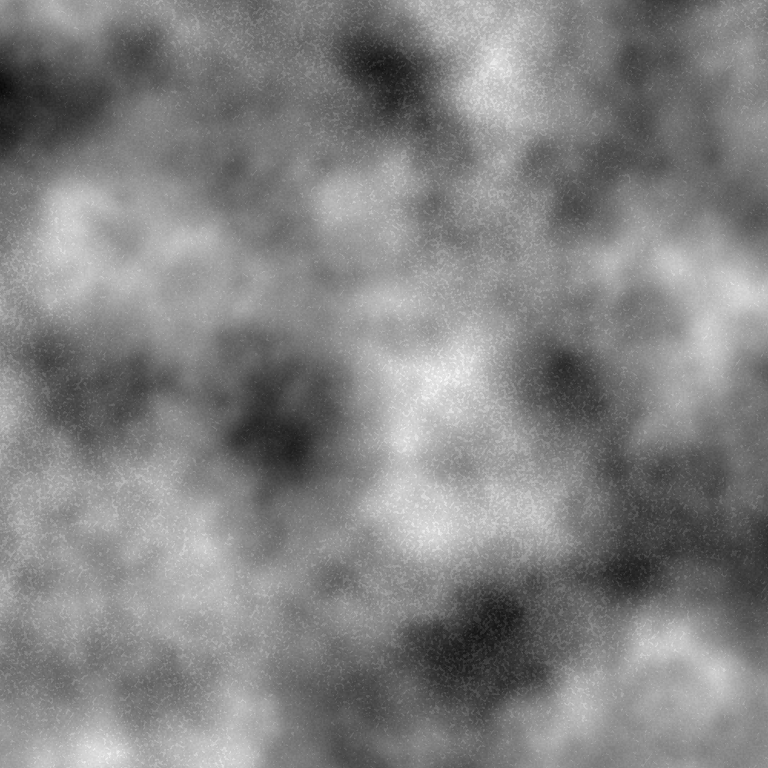
Give the GLSL for this texture, as a three.js fragment shader.

```glsl
varying vec2 vUv;

const float MEAN_GREY = 0.475;
const float CLOUD_CONTRAST = 0.59;
const float CLOUD_SCALE = 6.2;
const float GRAIN_SCALE = 500.0;
const float SPECK_SCALE = 390.0;

float hash(vec2 p) {
  vec3 q = fract(p.xyx * 0.1031);
  q += dot(q, q.yzx + 33.33);
  return fract((q.x + q.y) * q.z);
}

vec2 rotate(vec2 p, float angle) {
  float c = cos(angle);
  float s = sin(angle);
  return vec2(c * p.x - s * p.y, s * p.x + c * p.y);
}

// Smoothly interpolated lattice noise, 0 to 1
float valueNoise(vec2 p) {
  vec2 cell = floor(p);
  vec2 f = fract(p);
  vec2 w = f * f * (3.0 - 2.0 * f);
  float low = mix(hash(cell), hash(cell + vec2(1.0, 0.0)), w.x);
  float high = mix(hash(cell + vec2(0.0, 1.0)), hash(cell + vec2(1.0, 1.0)), w.x);
  return mix(low, high, w.y);
}

// Octaves of noise centred on zero, each turned against the last
float cloudNoise(vec2 p, float gain) {
  float sum = 0.0;
  float amplitude = 1.0;
  for (int i = 0; i < 4; i++) {
    sum += amplitude * (valueNoise(p) - 0.5);
    p = rotate(p * 1.9, 0.65) + vec2(37.3, 41.7);
    amplitude *= gain;
  }
  return sum;
}

// Sparse light flecks; density runs from 0 to 1
float specks(vec2 p, float density) {
  float threshold = mix(0.82, 0.5, density);
  return smoothstep(threshold, threshold + 0.15, valueNoise(p));
}

void main() {
  // Soft rounded clouds
  vec2 cloudPoint = rotate(vUv, 0.25) * CLOUD_SCALE + vec2(63.4, 27.8);
  float grey = MEAN_GREY + CLOUD_CONTRAST * cloudNoise(cloudPoint, 0.52);

  // Fine grain, with flecks gathered in loose patches
  float patchDensity = smoothstep(-0.3, 0.55, cloudNoise(vUv * 3.0 + 91.2, 0.5));
  float grain = valueNoise(vUv * GRAIN_SCALE + 31.0) - 0.5;
  float fleck = specks(rotate(vUv * SPECK_SCALE, 0.6) + 407.0, patchDensity);
  grey += grain * mix(0.05, 0.07, patchDensity);
  grey += fleck * 0.065 - 0.025 * patchDensity;

  gl_FragColor = vec4(vec3(clamp(grey, 0.0, 1.0)), 1.0);
}
```
